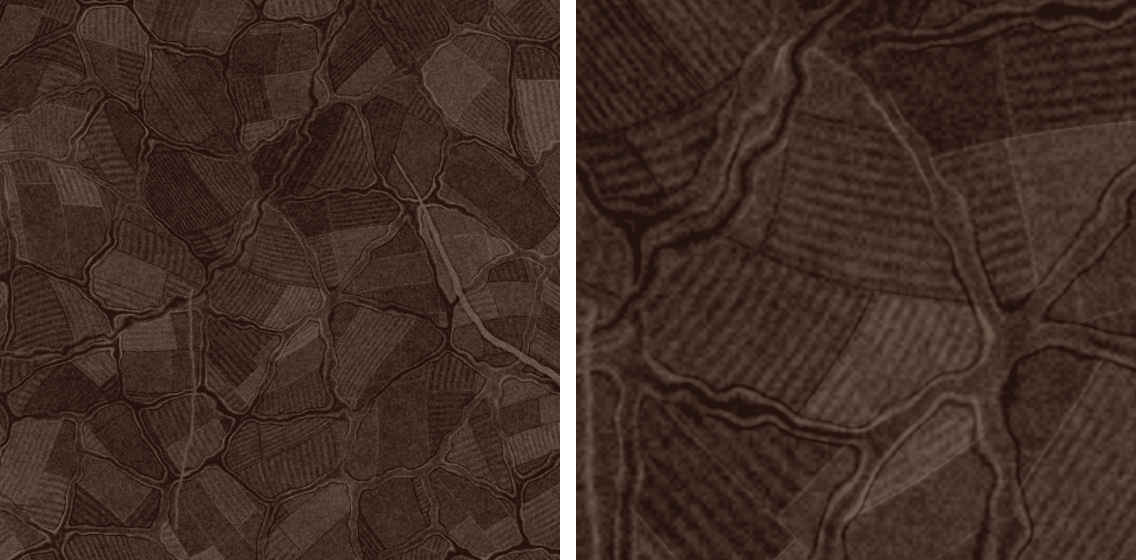
Left: the whole. Right: its middle third, enlarged.
Write a Shadertoy shader that draws this texture.

```glsl
float hash(vec2 p) {
    vec3 q = fract(p.xyx * 0.1031);
    q += dot(q, q.yzx + 33.33);
    return fract((q.x + q.y) * q.z);
}

vec2 hash2(vec2 p) { return vec2(hash(p + 11.3), hash(p + 47.9)); }

float noise(vec2 p) {
    vec2 i = floor(p), f = fract(p);
    f *= f * (3.0 - 2.0 * f);
    return mix(mix(hash(i), hash(i + vec2(1, 0)), f.x),
               mix(hash(i + vec2(0, 1)), hash(i + 1.0), f.x), f.y);
}

float softMin(float a, float b, float k) {
    float h = max(k - abs(a - b), 0.0) / k;
    return min(a, b) - h * h * k * 0.25;
}

float band(float d, float width) { return exp(-d * d / (width * width)); }

float segment(vec2 p, vec2 a, vec2 b) {
    vec2 ab = b - a;
    return length(p - a - ab * clamp(dot(p - a, ab) / dot(ab, ab), 0.0, 1.0));
}

vec2 seed(vec2 cell) { return cell + 0.02 + 0.96 * hash2(cell); }

// Rounded cellular fields: returns edge distance, gives cell and centre
float fieldEdge(vec2 p, out vec2 id, out vec2 centre) {
    vec2 base = floor(p);
    float nearest = 9.0;
    for (int y = -1; y <= 1; y++)
    for (int x = -1; x <= 1; x++) {
        vec2 cell = base + vec2(x, y), s = seed(cell);
        float d = length(s - p);
        if (d < nearest) { nearest = d; id = cell; centre = s; }
    }
    float edge = 9.0;
    for (int y = -2; y <= 2; y++)
    for (int x = -2; x <= 2; x++) {
        vec2 cell = id + vec2(x, y), s = seed(cell);
        if (x == 0 && y == 0) continue;
        float d = dot(0.5 * (s + centre) - p, normalize(s - centre));
        edge = softMin(edge, d, 0.08);
    }
    return edge;
}

void mainImage(out vec4 fragColor, in vec2 fragCoord) {
    vec2 uv = fragCoord / iResolution.y;

    // Gentle bends for furrows, finer ripples for banks
    vec2 p = uv + 0.036 * sin(uv.yx * vec2(8, 9) + vec2(1, 4))
                + 0.006 * sin(uv.yx * vec2(25, 21) + uv * 9.0);
    vec2 ripple = 0.0025 * sin(uv.yx * vec2(73, 61) + uv * 37.0)
                + 0.009 * (vec2(noise(uv * 60.0), noise(uv * 60.0 + 40.0)) - 0.5);
    vec2 id, centre;
    const float fields = 6.4;
    float edge = fieldEdge((p + ripple) * fields + 3.0, id, centre) / fields;
    centre = (centre - 3.0) / fields;

    // Straight parcels inside each field
    float angle = 6.283 * hash(id + 5.0);
    vec2 q = mat2(cos(angle), -sin(angle), sin(angle), cos(angle)) * (p - centre);
    float width = mix(0.05, 0.12, hash(id + 8.0));
    float strip = q.x / width + hash(id + 2.0);
    float row = q.y / 0.17 + hash(id + floor(strip) * 3.0);
    vec2 parcel = id * 17.0 + vec2(floor(strip), floor(row));
    float stripLine = (0.5 - abs(fract(strip) - 0.5)) * width;
    float rowLine = (0.5 - abs(fract(row) - 0.5)) * 0.17;
    float divide = min(stripLine, rowLine);

    // Soil tone, furrows and parcel lines
    float scrub = 0.4 * noise(uv * 16.0) + 0.35 * noise(uv * 50.0) + 0.25 * noise(uv * 130.0);
    float tone = 0.20 + 0.22 * hash(id + 31.0) + 0.42 * pow(hash(parcel), 1.5);
    tone += 0.30 * (scrub - 0.5) + 0.16 * (noise(uv * 4.0 + 5.0) - 0.5);
    float across = hash(parcel + 3.0) < 0.65 ? q.x : q.y;
    float period = mix(0.0085, 0.0125, hash(id + 19.0));
    float furrow = sin(6.283 * across / period + 1.2 * noise(uv * 40.0));
    float ploughed = smoothstep(0.25, 0.7, hash(parcel + 9.0));
    ploughed *= smoothstep(0.007, 0.011, edge) * smoothstep(0.001, 0.004, divide);
    tone += ploughed * (0.4 + noise(uv * 45.0)) * (0.15 * furrow + 0.03);
    float lineTone = hash(id + 23.0) < 0.5 ? -0.24 : 0.24;
    tone += lineTone * band(divide, 0.0016) * smoothstep(0.006, 0.010, edge);

    // Rough margins, pale banks and dark ditches
    float margin = 1.0 - smoothstep(0.003, 0.006, edge);
    tone = mix(tone, 0.14 + 0.62 * scrub, margin * 0.8);
    float worn = noise(uv * 13.0 + 7.0) * noise(uv * 60.0 + 3.0);
    tone += (0.10 + 0.75 * worn) * band(edge - 0.0055, 0.0019);
    tone -= 0.42 * band(edge - 0.0088, 0.0014) * smoothstep(0.2, 0.7, noise(uv * 16.0));
    tone -= 0.55 * band(edge - 0.0005, 0.0024) * smoothstep(0.25, 0.7, noise(uv * 9.0 + 20.0));

    // Long winding ditch with a bank on each side
    vec2 w = uv + ripple * 1.4 + 0.012 * sin(uv.yx * 23.0);
    float ditch = min(segment(w, vec2(-0.1, 0.36), vec2(0.20, 0.39)),
                  min(segment(w, vec2(0.20, 0.39), vec2(0.46, 0.57)),
                  min(segment(w, vec2(0.46, 0.57), vec2(0.54, 0.78)),
                      segment(w, vec2(0.54, 0.78), vec2(0.66, 1.1)))));
    tone = mix(tone, 0.14 + 0.62 * scrub, 1.0 - smoothstep(0.007, 0.010, ditch));
    tone += (0.12 + 0.6 * worn) * band(ditch - 0.0075, 0.0019) - 0.5 * band(ditch, 0.0026);

    // Pale earth tracks
    vec2 t = uv + ripple * 0.5 + 0.008 * sin(uv.yx * 17.0);
    float track = min(segment(t, vec2(0.70, 0.72), vec2(0.87, 0.41)),
                      segment(t, vec2(0.87, 0.41), vec2(1.1, 0.23)));
    float lane = min(segment(t, vec2(0.35, 0.48), vec2(0.335, 0.22)),
                     segment(t, vec2(0.335, 0.22), vec2(0.32, 0.05)));
    float trackWidth = mix(0.002, 0.006, smoothstep(0.72, 0.40, uv.y));
    tone -= 0.25 * band(track - trackWidth - 0.003, 0.002);
    tone = mix(tone, 1.1, 0.9 * (1.0 - smoothstep(trackWidth - 0.001, trackWidth + 0.001, track)));
    tone = mix(tone, 1.05, 0.85 * band(lane, 0.0028));

    // Fine grain and brown colour ramp
    tone += 0.36 * (noise(uv * 400.0) - 0.5) + 0.20 * (noise(uv * 210.0 + 60.0) - 0.5);
    tone = clamp(0.49 + 1.1 * (tone - 0.45), 0.05, 1.3);
    fragColor = vec4(mix(vec3(0.13, 0.06, 0.04), vec3(0.36, 0.28, 0.24), tone), 1.0);
}
```
